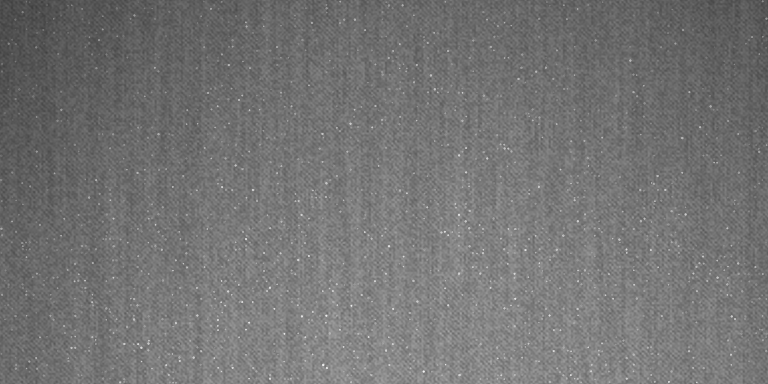
Reproduce this texture procedurally as a WebGL 1 fragment shader.

```glsl
precision highp float;
// Grey twill cloth with vertical yarn streaks, bright flecks and soft uneven light.

uniform vec2 u_resolution;

const float TAU = 6.28319;

float hash(vec2 p) {
  vec3 q = fract(vec3(p.xyx) * 0.1031);
  q += dot(q, q.yzx + 33.33);
  return fract((q.x + q.y) * q.z);
}

// Smooth value noise, centred on zero
float noise(vec2 p) {
  vec2 cell = floor(p);
  vec2 f = fract(p);
  f = f * f * (3.0 - 2.0 * f);
  float low = mix(hash(cell), hash(cell + vec2(1.0, 0.0)), f.x);
  float high = mix(hash(cell + vec2(0.0, 1.0)), hash(cell + 1.0), f.x);
  return mix(low, high, f.y) - 0.5;
}

// Light falls off towards the top and both sides
float lighting(vec2 p, float aspect) {
  float side = (p.x - 0.56 * aspect) / (0.5 * aspect);
  return 0.538 - 0.13 * pow(p.y, 1.4) - 0.098 * side * side;
}

// Crossing diagonal ribs, the falling one stronger
float twill(vec2 p, float ribs) {
  float wobble = 0.8 * noise(p * 24.0);
  float falling = sin(TAU * ribs * (p.x + p.y) + wobble);
  float rising = sin(TAU * ribs * (p.x - p.y) - wobble);
  return falling + 0.5 * rising;
}

// Long vertical variations from yarn to yarn
float streaks(vec2 p) {
  float fine = noise(vec2(p.x * 190.0, p.y * 6.0));
  float broad = noise(vec2(p.x * 60.0 + 17.0, p.y * 2.0 + 5.0));
  return 0.045 * fine + 0.03 * broad;
}

// Sparse round flecks, one candidate per grid cell
float flecks(vec2 p, float density, float chance, float pixel) {
  vec2 cell = floor(p * density);
  vec2 jitter = vec2(hash(cell + 11.3), hash(cell + 47.9));
  vec2 centre = (cell + 0.35 + 0.3 * jitter) / density;
  float radius = mix(0.0018, 0.0032, hash(cell + 83.1));
  float disc = 1.0 - smoothstep(radius - 0.5 * pixel, radius + 0.5 * pixel, length(p - centre));
  float cluster = 1.0 + 1.4 * noise(cell * vec2(0.12, 0.06));
  float present = step(hash(cell + 5.7), chance * cluster);
  float glint = hash(cell + 29.5);
  return disc * present * mix(0.25, 1.0, glint * glint);
}

void main() {
  float pixel = 1.0 / u_resolution.y;
  vec2 p = gl_FragCoord.xy * pixel;
  float aspect = u_resolution.x * pixel;

  float tone = lighting(p, aspect);
  float contrast = tone / 0.45;

  // Cloth structure and fibre grain
  float cloth = 0.017 * twill(p, 76.0) * (1.0 + noise(p * 30.0 + 9.0));
  cloth += streaks(p);
  cloth += 0.105 * noise(p * 190.0 + 3.0);
  tone += cloth * contrast;

  // Shiny fibre ends
  float chance = mix(0.085, 0.05, p.y);
  tone += 0.32 * flecks(p, 110.0, chance, pixel) * contrast;

  gl_FragColor = vec4(vec3(clamp(tone, 0.0, 1.0)), 1.0);
}
```
